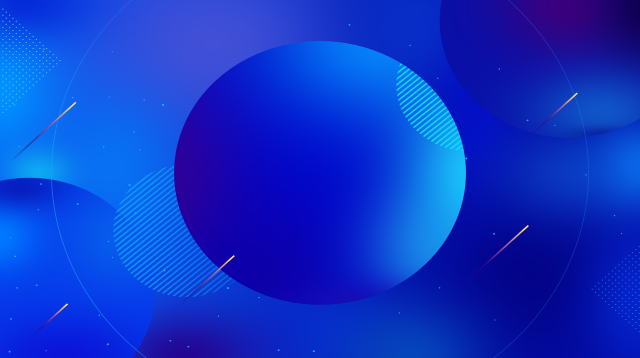
Reproduce this background procedurally as a WebGL 1 fragment shader.

```glsl
precision highp float;
// Abstract blue backdrop: soft colour glows behind overlapping discs, a thin
// ring, hatched circles, dotted triangles, streaks and scattered specks.
// Colour fields are Gaussian blends; shapes are antialiased distance functions.

#define HEIGHT 0.619          // canvas height in widths, stretched so discs are round
#define HUB vec2(0.5, 0.32)   // centre of main disc and ring
#define DISC_RADIUS 0.228
#define RING_RADIUS 0.4195
#define HATCH_RADIUS 0.1146
#define HATCH_STEP 0.0073
#define HATCH_NORMAL vec2(-0.66, 0.75)
#define DOT_STEP 0.0105
#define SPECK_CELL 0.047

uniform vec2 u_resolution;

vec2 pos;      // position, x in 0..1
float pixel;   // size of one pixel in the same units

float fill(float d) { return clamp(0.5 - d / pixel, 0.0, 1.0); }

float disc(vec2 centre, float radius) { return fill(length(pos - centre) - radius); }

float hash(vec2 p) { return fract(sin(dot(p, vec2(127.1, 311.7))) * 43758.5); }

// Blend a tint into a colour with Gaussian falloff.
void glow(inout vec3 color, vec2 centre, vec2 size, vec3 tint) {
  vec2 d = (pos - centre) / size;
  color = mix(color, tint, exp(-dot(d, d)));
}

float hatch(vec2 centre) {
  float phase = dot(pos, HATCH_NORMAL) / HATCH_STEP;
  float line = abs(fract(phase) - 0.5) * HATCH_STEP - 0.0013;
  return fill(line) * disc(centre, HATCH_RADIUS);
}

// Diamond lattice of dots in a wedge that opens from its apex.
float dotWedge(vec2 apex, float side) {
  vec2 v = (pos - apex) * vec2(side, 1.0);
  vec2 g = vec2(v.x + v.y, v.x - v.y) / DOT_STEP;
  float d = length(fract(g) - 0.5) * DOT_STEP * 0.707 - 0.0009;
  return fill(d) * step(0.0, min(g.x, g.y));
}

// Diagonal streak: yellow head at the upper right, violet fading tail.
void streak(inout vec3 color, vec2 head, float len) {
  vec2 d = head - pos;
  float t = (d.x + d.y) * 0.7071 / len;
  float across = abs(d.x - d.y) * 0.7071;
  vec3 tint = mix(vec3(1.0, 0.9, 0.42), vec3(0.7, 0.36, 0.62), smoothstep(0.0, 0.4, t));
  tint = mix(tint, vec3(0.2, 0.0, 0.5), smoothstep(0.3, 0.75, t));
  float inside = fill(-t * len) * fill((t - 1.0) * len);
  color = mix(color, tint, fill(across - 0.0013) * inside * (1.0 - t * t));
}

vec3 backdrop() {
  vec3 c = mix(vec3(0.04, 0.32, 0.93), vec3(0.01, 0.04, 0.65), smoothstep(0.1, 0.8, pos.x));
  glow(c, vec2(0.33, 0.54), vec2(0.2, 0.16), vec3(0.26, 0.31, 0.84));
  glow(c, vec2(0.65, 0.57), vec2(0.12, 0.13), vec3(0.03, 0.18, 0.78));
  glow(c, vec2(0.74, 0.4), vec2(0.07, 0.13), vec3(0.01, 0.06, 0.78));
  glow(c, vec2(0.18, 0.33), vec2(0.1, 0.13), vec3(0.03, 0.44, 0.95));
  glow(c, vec2(0.0, 0.47), vec2(0.09, 0.13), vec3(0.0, 0.57, 1.0));
  glow(c, vec2(0.04, HEIGHT), vec2(0.11, 0.07), vec3(0.02, 0.17, 0.85));
  glow(c, vec2(0.06, 0.32), vec2(0.05, 0.04), vec3(0.05, 0.66, 0.95));
  glow(c, vec2(0.84, 0.14), vec2(0.14, 0.14), vec3(0.01, 0.01, 0.53));
  glow(c, vec2(0.89, 0.32), vec2(0.11, 0.08), vec3(0.04, 0.21, 0.75));
  glow(c, vec2(1.0, 0.33), vec2(0.07, 0.08), vec3(0.04, 0.4, 0.9));
  glow(c, vec2(1.0, 0.1), vec2(0.08, 0.12), vec3(0.02, 0.14, 0.8));
  glow(c, vec2(0.5, 0.04), vec2(0.11, 0.07), vec3(0.02, 0.17, 0.81));
  glow(c, vec2(0.64, 0.0), vec2(0.11, 0.09), vec3(0.02, 0.27, 0.73));
  glow(c, vec2(0.29, 0.0), vec2(0.12, 0.08), vec3(0.14, 0.02, 0.58));
  return c;
}

vec3 upperDisc() {
  vec3 c = vec3(0.03, 0.06, 0.66);
  glow(c, vec2(0.89, 0.61), vec2(0.11, 0.09), vec3(0.23, 0.0, 0.49));
  glow(c, vec2(1.01, HEIGHT), vec2(0.07, 0.11), vec3(0.06, 0.0, 0.31));
  glow(c, vec2(0.94, 0.425), vec2(0.11, 0.07), vec3(0.06, 0.33, 0.78));
  glow(c, vec2(0.94, 0.385), vec2(0.05, 0.014), vec3(0.03, 0.14, 0.63));
  return c;
}

vec3 lowerDisc() {
  vec3 c = vec3(0.02, 0.23, 0.92);
  glow(c, vec2(0.19, 0.21), vec2(0.09, 0.09), vec3(0.03, 0.36, 0.92));
  glow(c, vec2(0.0, 0.21), vec2(0.06, 0.06), vec3(0.0, 0.47, 1.0));
  glow(c, vec2(0.03, 0.295), vec2(0.07, 0.035), vec3(0.03, 0.12, 0.75));
  glow(c, vec2(0.1, 0.0), vec2(0.13, 0.07), vec3(0.04, 0.08, 0.85));
  return c;
}

vec3 mainDisc() {
  vec3 c = vec3(0.0, 0.01, 0.79);
  glow(c, vec2(0.26, 0.28), vec2(0.12, 0.25), vec3(0.19, 0.0, 0.59));
  glow(c, vec2(0.4, 0.14), vec2(0.14, 0.12), vec3(0.05, 0.0, 0.66));
  glow(c, vec2(0.59, 0.55), vec2(0.18, 0.14), vec3(0.02, 0.5, 0.97));
  glow(c, vec2(0.67, 0.18), vec2(0.1, 0.11), vec3(0.09, 0.4, 0.87));
  glow(c, vec2(0.74, 0.32), vec2(0.11, 0.18), vec3(0.1, 0.76, 0.98));
  glow(c, vec2(0.56, 0.09), vec2(0.1, 0.04), vec3(0.09, 0.05, 0.71));
  return c;
}

void main() {
  pos = gl_FragCoord.xy / u_resolution * vec2(1.0, HEIGHT);
  pixel = 1.0 / u_resolution.x;
  vec3 color = backdrop();
  color = mix(color, upperDisc(), disc(vec2(0.889, 0.583), 0.202));
  color = mix(color, lowerDisc(), disc(vec2(0.0456, 0.115), 0.1966));

  // Ring, brightest at the lower left
  float ring = fill(abs(length(pos - HUB) - RING_RADIUS) - 0.0006);
  float ringLight = mix(0.65, 0.25, smoothstep(0.1, 0.4, pos.x + 0.3 * pos.y));
  color = mix(color, vec3(0.12, 0.65, 1.0), ring * ringLight);

  // Specks, one per random cell, thinning to the right
  vec2 cell = floor(pos / SPECK_CELL);
  vec2 spot = (cell + 0.2 + 0.6 * vec2(hash(cell + 3.0), hash(cell + 8.0))) * SPECK_CELL;
  float present = step(hash(cell), mix(0.35, 0.15, pos.x));
  float speck = disc(spot, mix(0.0007, 0.0017, hash(cell + 5.0)));
  color = mix(color, vec3(0.1, 0.75, 1.0), speck * present * 0.8);

  color = mix(color, vec3(0.4, 0.85, 0.95), 0.75 * dotWedge(vec2(0.099, 0.514), -1.0));
  color = mix(color, vec3(0.1, 0.6, 0.95), 0.65 * dotWedge(vec2(0.92, 0.119), 1.0));

  // Main disc over one hatched circle and under the other
  float fade = mix(0.75, 0.4, smoothstep(0.2, 0.36, pos.x));
  color = mix(color, vec3(0.06, 0.66, 0.97), fade * hatch(vec2(0.2917, 0.22)));
  vec3 body = mix(mainDisc(), vec3(0.05, 0.88, 0.99), 0.9 * hatch(vec2(0.734, 0.472)));
  color = mix(color, body, disc(HUB, DISC_RADIUS));

  streak(color, vec2(0.1185, 0.442), 0.145);
  streak(color, vec2(0.902, 0.458), 0.103);
  streak(color, vec2(0.8255, 0.229), 0.145);
  streak(color, vec2(0.366, 0.177), 0.125);
  streak(color, vec2(0.1055, 0.0935), 0.08);
  gl_FragColor = vec4(color, 1.0);
}
```
